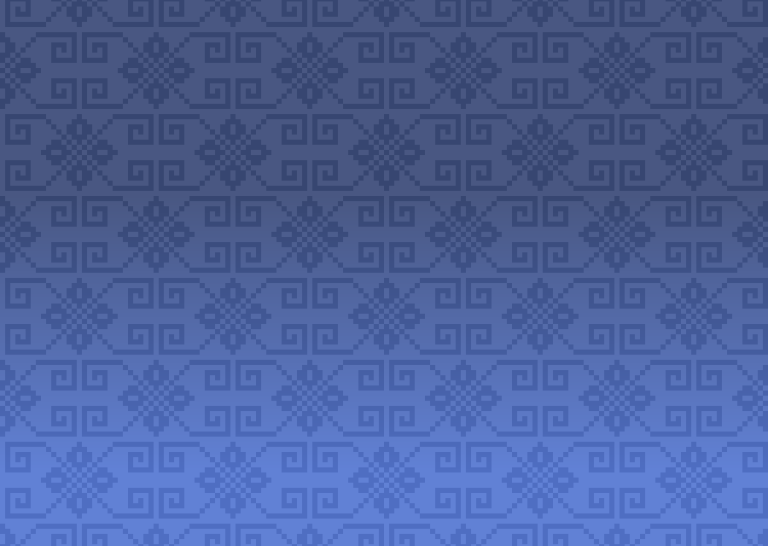
This pattern is drawn by a WebGL 2 fragment shader. Its source:

```glsl
#version 300 es
precision highp float;

uniform vec2 u_resolution;
out vec4 fragColor;

const float CELLS_ACROSS = 150.0;              // five motifs of thirty cells
const vec2 MOTIF = vec2(30.0, 16.0);           // repeat size in cells
const vec2 FIRST_FLOWER = vec2(15.0, 12.36);   // corner of its centre cell

const vec3 GROUND_TOP = vec3(0.286, 0.342, 0.510);
const vec3 GROUND_BOTTOM = vec3(0.380, 0.505, 0.835);
const vec3 THREAD_TOP = vec3(0.216, 0.275, 0.442);
const vec3 THREAD_BOTTOM = vec3(0.308, 0.430, 0.760);

// True when a cell lies in the inclusive block from lo to hi
bool inBlock(vec2 cell, vec2 lo, vec2 hi) {
    return all(greaterThan(cell, lo - 0.5)) && all(lessThan(cell, hi + 0.5));
}

// Squared key spiral, from its long outer bar to the inner hook
bool keySpiral(vec2 cell) {
    return inBlock(cell, vec2(7.0, 7.0), vec2(14.0, 7.0))
        || inBlock(cell, vec2(14.0, 2.0), vec2(14.0, 7.0))
        || inBlock(cell, vec2(10.0, 2.0), vec2(14.0, 2.0))
        || inBlock(cell, vec2(10.0, 2.0), vec2(10.0, 5.0))
        || inBlock(cell, vec2(10.0, 5.0), vec2(12.0, 5.0))
        || inBlock(cell, vec2(12.0, 4.0), vec2(12.0, 5.0));
}

// Four hollow petals joined by diagonal stems through a checkered heart
bool flower(vec2 cell) {
    float along = max(cell.x, cell.y);
    float across = min(cell.x, cell.y);
    bool petal = across < min(along - 2.0, 7.0 - along) + 0.5;
    bool hollow = across < 0.5 && abs(along - 4.5) < 1.0;
    bool stem = along - across < 0.5 && along < 7.5;
    return (petal && !hollow) || stem;
}

// One woven cell, with alternate rows moved by half a repeat
float weave(vec2 cell, vec2 period) {
    float row = floor(cell.y / period.y + 0.5);
    cell.x += 0.5 * period.x * row;
    vec2 folded = abs(cell - period * floor(cell / period + 0.5));
    return float(flower(folded) || keySpiral(folded));
}

// Box-filtered coverage from the four nearest cells
float smoothWeave(vec2 p, float pixelWidth, vec2 period) {
    vec2 base = floor(p - 0.5);
    vec2 blend = clamp((p - base - 1.0) / pixelWidth + 0.5, 0.0, 1.0);
    float lower = mix(weave(base, period), weave(base + vec2(1.0, 0.0), period), blend.x);
    float upper = mix(weave(base + vec2(0.0, 1.0), period), weave(base + 1.0, period), blend.x);
    return mix(lower, upper, blend.y);
}

void main() {
    float pixelWidth = CELLS_ACROSS / u_resolution.x;
    vec2 p = gl_FragCoord.xy * pixelWidth - FIRST_FLOWER;
    float thread = smoothWeave(p, pixelWidth, MOTIF);

    // Vertical fade, flat at both ends
    float depth = 1.0 - gl_FragCoord.y / u_resolution.y;
    float fade = clamp((depth - 0.36) / 0.5, 0.0, 1.0);
    vec3 ground = mix(GROUND_TOP, GROUND_BOTTOM, fade);
    vec3 threadColor = mix(THREAD_TOP, THREAD_BOTTOM, fade);

    fragColor = vec4(mix(ground, threadColor, thread), 1.0);
}
```
